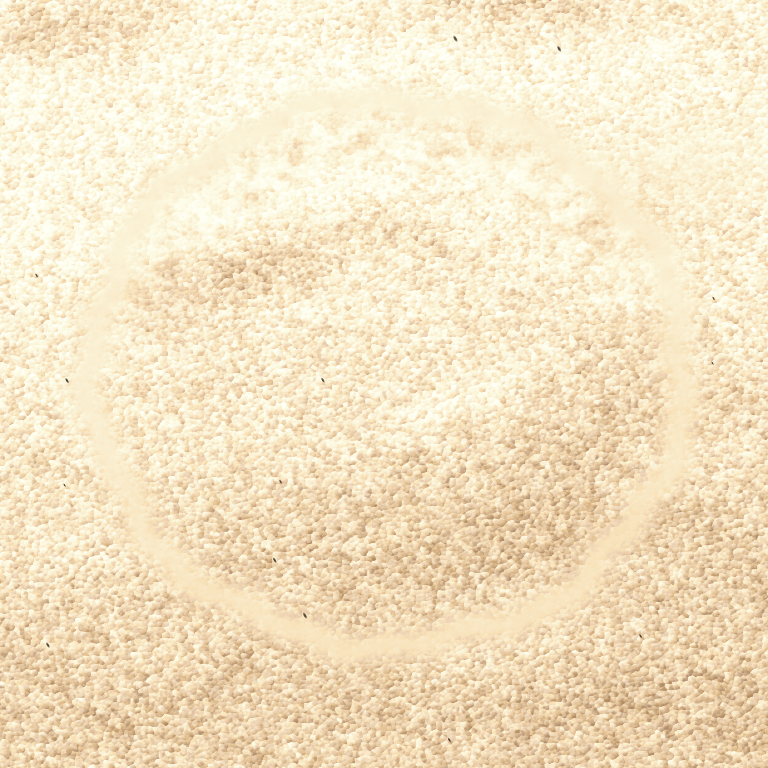
Give the GLSL for this texture, as a Shadertoy shader.

```glsl
const vec3 SPECK_COLOR = vec3(0.24, 0.19, 0.14);
const vec2 LIGHT_DIR = vec2(-0.6, 0.8);

vec2 hash2(vec2 p) {
    vec3 q = fract(p.xyx * vec3(0.1031, 0.1030, 0.0973));
    q += dot(q, q.yzx + 33.33);
    return fract((q.xx + q.yz) * q.zy);
}

// Soft cellular noise: x = grain value, y = lit slope, z = grain tint
vec3 grains(vec2 p) {
    vec2 cell = floor(p);
    vec3 sum = vec3(0.0);
    float total = 0.0;
    for (int j = -1; j <= 1; j++) {
        for (int i = -1; i <= 1; i++) {
            vec2 id = cell + vec2(i, j);
            vec2 offset = p - id - hash2(id);
            vec2 rnd = hash2(id + 71.7) - 0.5;
            float weight = exp(-12.0 * dot(offset, offset)) + 1e-6;
            sum += weight * vec3(rnd.x, dot(offset, LIGHT_DIR), rnd.y);
            total += weight;
        }
    }
    return sum / total;
}

// Soft tilted elliptical mound or hollow
float mound(vec2 p, vec2 center, vec2 radii, float angle) {
    float c = cos(angle), s = sin(angle);
    vec2 q = mat2(c, -s, s, c) * (p - center) / radii;
    return exp(-dot(q, q));
}

float ripples(vec2 p) {
    float bend = 1.6 * sin(5.0 * p.x + 1.0) + 0.7 * sin(13.0 * p.x - 6.0 * p.y);
    return 0.6 * sin(27.0 * p.y + 5.0 * p.x + bend)
         + 0.4 * sin(49.0 * p.y - 11.0 * p.x + 1.7 * bend);
}

// Broad light and shade of the dunes
float duneShade(vec2 p) {
    float shade = mix(-0.75, 1.1, smoothstep(0.08, 0.85, p.y)) - 0.35 * (p.x - 0.5);
    shade += 0.22 * ripples(p);
    shade -= 1.5 * mound(p, vec2(0.33, 0.65), vec2(0.15, 0.045), 0.22);
    shade -= 1.0 * mound(p, vec2(0.55, 0.685), vec2(0.08, 0.025), -0.35);
    shade -= 1.6 * mound(p, vec2(0.08, 0.96), vec2(0.15, 0.05), 0.05);
    shade -= 1.4 * mound(p, vec2(0.68, 1.0), vec2(0.17, 0.04), -0.05);
    shade -= 0.7 * mound(p, vec2(0.78, 0.47), vec2(0.15, 0.10), 0.6);
    shade -= 0.45 * mound(p, vec2(0.60, 0.29), vec2(0.25, 0.08), 0.2);
    shade += 0.5 * mound(p, vec2(0.47, 0.77), vec2(0.18, 0.04), 0.0);
    shade += 0.7 * mound(p, vec2(0.62, 0.49), vec2(0.11, 0.03), 0.5);
    shade += 0.6 * mound(p, vec2(0.10, 0.31), vec2(0.09, 0.05), -0.3);
    shade += 0.6 * mound(p, vec2(0.64, 0.14), vec2(0.15, 0.03), 0.25);
    return shade;
}

// Signed distance to the worn ring, relative to its radius
float ringDistance(vec2 p) {
    vec2 q = (p - vec2(0.505, 0.515)) / vec2(0.385, 0.355);
    float a = atan(q.y, q.x);
    float wobble = 0.018 * sin(9.0 * a + 1.0) + 0.012 * sin(23.0 * a);
    return length(q) - 1.0 + wobble;
}

float bell(float x, float width) {
    return exp(-x * x / (width * width));
}

vec3 sandColor(float tone) {
    vec3 colors[8] = vec3[8](
        vec3(0.70, 0.56, 0.42), vec3(0.81, 0.68, 0.53),
        vec3(0.90, 0.78, 0.61), vec3(0.93, 0.83, 0.71),
        vec3(0.97, 0.88, 0.72), vec3(0.98, 0.93, 0.81),
        vec3(0.99, 0.98, 0.89), vec3(1.00, 1.00, 0.96));
    float stops[8] = float[8](-2.8, -1.9, -1.2, -0.65, -0.2, 0.35, 1.2, 2.2);
    vec3 color = colors[0];
    for (int i = 1; i < 8; i++) {
        float t = clamp((tone - stops[i - 1]) / (stops[i] - stops[i - 1]), 0.0, 1.0);
        color = mix(color, colors[i], t);
    }
    return color;
}

// Sparse dark flecks, at most one per cell
float specks(vec2 p, float count) {
    vec2 id = floor(p * count);
    vec2 center = (id + 0.2 + 0.6 * hash2(id + 5.3)) / count;
    vec2 rnd = hash2(id + 19.1);
    float d = length((p - center) * vec2(1.3, 0.9) + 0.4 * (p - center).yx);
    float size = mix(0.002, 0.0038, rnd.y);
    return step(rnd.x, 0.27) * smoothstep(size, 0.3 * size, d);
}

void mainImage(out vec4 fragColor, in vec2 fragCoord) {
    vec2 uv = fragCoord / iResolution.xy;

    // Worn ring and hazy patch where grains fade out
    float ring = ringDistance(uv);
    float band = bell(ring, 0.065);
    float innerRim = bell(ring + 0.15, 0.11) * smoothstep(0.45, 0.75, uv.y);
    float haze = mound(uv, vec2(0.88, 0.78), vec2(0.14, 0.06), 0.0);
    float sharpness = (1.0 - 0.92 * band) * (1.0 - 0.55 * max(innerRim, haze));

    // Grain layers from coarse clumps to fine dust
    vec3 blotch = grains(uv * vec2(38.0, 44.0));
    vec3 clump = grains(uv * vec2(66.0, 80.0) + 13.0);
    vec3 grain = grains(uv * vec2(155.0, 185.0) + 31.0);
    vec3 dust = grains(uv * vec2(270.0, 300.0) + 57.0);
    float texture0 = 2.1 * grain.x + 1.2 * grain.y + 1.1 * dust.x + 0.8 * clump.x;

    // Combine shade and grain into one tone
    float shade = duneShade(uv);
    shade = mix(shade, 0.3 + 0.25 * shade, 0.85 * band);
    shade += innerRim * (1.3 * blotch.x + 0.9 * clump.x - 0.25) - 0.3 * haze;
    vec3 color = sandColor(shade + sharpness * texture0);
    color += sharpness * grain.z * vec3(0.0, 0.02, 0.06);

    color = mix(color, SPECK_COLOR, 0.85 * specks(uv, 9.0));
    fragColor = vec4(clamp(color, 0.0, 1.0), 1.0);
}
```
